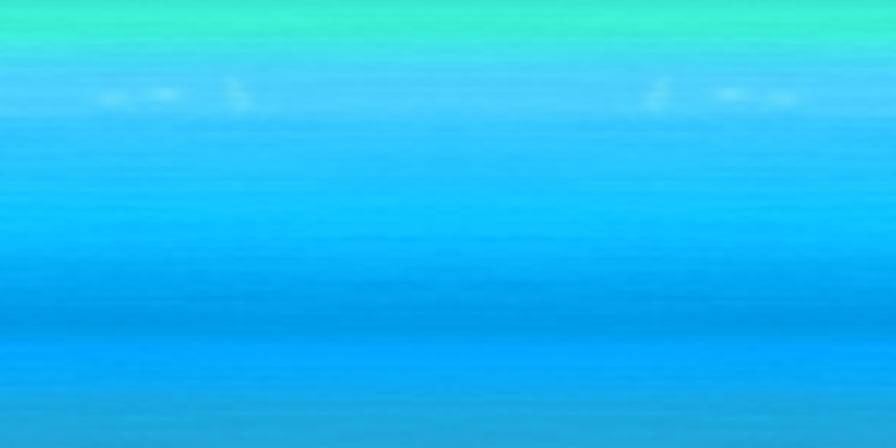
Write a Shadertoy shader that draws this background.

```glsl
// A bright sea-and-sky backdrop: stacked horizontal colour bands from teal to blue,
// with soft pale puffs mirrored about the centre and faint stretched brush streaks.
// Bands are chained linear ramps; streaks are value noise from an integer hash.

// Band colours, from bottom to top
const vec3 FLOOR_BLUE  = vec3(0.13, 0.65, 0.84);
const vec3 DUSTY_BLUE  = vec3(0.09, 0.66, 0.89);
const vec3 LOW_BLUE    = vec3(0.03, 0.67, 0.98);
const vec3 VIVID_BLUE  = vec3(0.01, 0.66, 1.00);
const vec3 DEEP_BLUE   = vec3(0.00, 0.61, 0.91);
const vec3 MID_BLUE    = vec3(0.01, 0.66, 0.96);
const vec3 CLEAR_BLUE  = vec3(0.03, 0.73, 1.00);
const vec3 CYAN        = vec3(0.05, 0.77, 1.00);
const vec3 SOFT_CYAN   = vec3(0.13, 0.77, 1.00);
const vec3 SKY         = vec3(0.20, 0.78, 1.00);
const vec3 HAZE        = vec3(0.29, 0.81, 0.99);
const vec3 AQUA        = vec3(0.26, 0.88, 0.94);
const vec3 TEAL        = vec3(0.23, 0.94, 0.83);
const vec3 TOP_TEAL    = vec3(0.23, 0.90, 0.80);
const vec3 PUFF_COLOUR = vec3(0.47, 0.91, 0.98);

// Puffs: centre x, centre y, radius x, radius y (canvas fractions, left half)
const int PUFF_COUNT = 5;
const vec4 PUFFS[PUFF_COUNT] = vec4[](
    vec4(0.127, 0.780, 0.020, 0.018),
    vec4(0.186, 0.790, 0.021, 0.017),
    vec4(0.261, 0.806, 0.011, 0.022),
    vec4(0.270, 0.775, 0.014, 0.024),
    vec4(0.190, 0.783, 0.090, 0.036));
const float PUFF_STRENGTH[PUFF_COUNT] = float[](0.38, 0.48, 0.42, 0.48, 0.10);

const vec2  STREAK_SCALE = vec2(7.0, 90.0);
const vec2  GRAIN_SCALE  = vec2(75.0, 95.0);
const float STREAK_GAIN  = 0.022;
const float GRAIN_GAIN   = 0.012;
const float EDGE_WOBBLE  = 0.010;

float hash(ivec2 cell) {
    uvec2 q = uvec2(cell) * uvec2(1597u, 3571u);
    uint n = (q.x ^ (q.y << 7)) * 747796405u + 2891u;
    n = (n ^ (n >> 15)) * 277803737u;
    return float((n ^ (n >> 16)) & 65535u) / 65535.0;
}

float noise(vec2 p) {
    ivec2 cell = ivec2(floor(p));
    vec2 f = fract(p);
    f = f * f * (3.0 - 2.0 * f);
    float low  = mix(hash(cell), hash(cell + ivec2(1, 0)), f.x);
    float high = mix(hash(cell + ivec2(0, 1)), hash(cell + ivec2(1, 1)), f.x);
    return mix(low, high, f.y);
}

// Blend towards the next colour between two heights
vec3 ramp(vec3 below, vec3 above, float y, float start, float end) {
    return mix(below, above, clamp((y - start) / (end - start), 0.0, 1.0));
}

vec3 bands(float y) {
    vec3 c = FLOOR_BLUE;
    c = ramp(c, DUSTY_BLUE, y, 0.000, 0.100);
    c = ramp(c, LOW_BLUE,   y, 0.100, 0.155);
    c = ramp(c, VIVID_BLUE, y, 0.155, 0.220);
    c = ramp(c, DEEP_BLUE,  y, 0.220, 0.265);
    c = ramp(c, DEEP_BLUE,  y, 0.265, 0.295);
    c = ramp(c, MID_BLUE,   y, 0.295, 0.380);
    c = ramp(c, CLEAR_BLUE, y, 0.380, 0.455);
    c = ramp(c, CYAN,       y, 0.455, 0.520);
    c = ramp(c, SOFT_CYAN,  y, 0.520, 0.610);
    c = ramp(c, SKY,        y, 0.610, 0.710);
    c = ramp(c, HAZE,       y, 0.710, 0.765);
    c = ramp(c, HAZE,       y, 0.765, 0.825);
    c = ramp(c, AQUA,       y, 0.825, 0.885);
    c = ramp(c, TEAL,       y, 0.885, 0.935);
    c = ramp(c, TEAL,       y, 0.935, 0.975);
    return ramp(c, TOP_TEAL, y, 0.975, 1.000);
}

void mainImage(out vec4 fragColor, in vec2 fragCoord) {
    vec2 uv = fragCoord / iResolution.xy;
    vec2 p = vec2(min(uv.x, 1.0 - uv.x), uv.y);

    // Gradient with gently uneven band edges
    float streak = noise(p * STREAK_SCALE) - 0.5;
    float grain = noise(p * GRAIN_SCALE) - 0.5;
    vec3 colour = bands(clamp(p.y + EDGE_WOBBLE * (streak + 0.5 * grain), 0.0, 1.0));

    // Soft puffs
    for (int i = 0; i < PUFF_COUNT; i++) {
        vec2 d = (p - PUFFS[i].xy) / PUFFS[i].zw;
        float glow = exp(-dot(d, d)) * (1.0 + 0.4 * grain);
        colour = mix(colour, PUFF_COLOUR, PUFF_STRENGTH[i] * glow);
    }

    // Brush streaks and grain
    colour += STREAK_GAIN * streak + GRAIN_GAIN * grain;
    fragColor = vec4(clamp(colour, 0.0, 1.0), 1.0);
}
```
